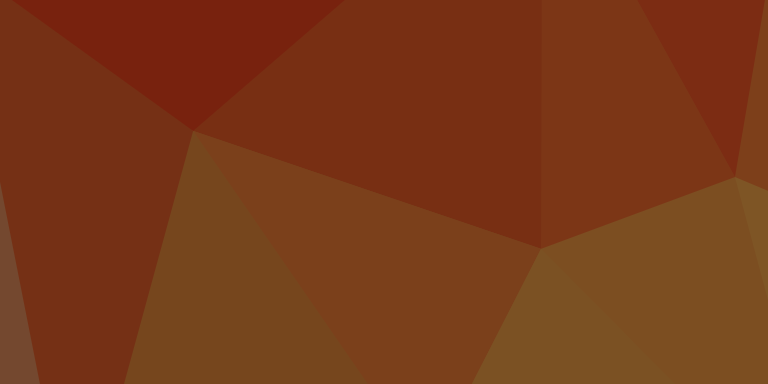
Reproduce this background procedurally as a WebGL 1 fragment shader.

```glsl
precision highp float;
// Low-poly backdrop of flat rust, orange and olive facets.
// Each facet is a wedge fanning out from one of three hubs; wedges are
// painted back to front and overlap so that no seam shows between them.

uniform vec2 u_resolution;

// Signed distance to the line from a to b, positive on its left.
float leftOf(vec2 p, vec2 a, vec2 b) {
  vec2 dir = normalize(b - a);
  vec2 rel = p - a;
  return dir.x * rel.y - dir.y * rel.x;
}

// Smooth coverage from a signed distance, about one pixel wide.
float coverage(float dist) {
  return clamp(dist * u_resolution.y + 0.5, 0.0, 1.0);
}

// Coverage of the wedge at hub, counterclockwise from start to end.
float wedge(vec2 p, vec2 hub, vec2 start, vec2 end) {
  return coverage(min(leftOf(p, hub, start), -leftOf(p, hub, end)));
}

void main() {
  // Canvas height is one unit.
  vec2 p = gl_FragCoord.xy / u_resolution.y;

  vec2 hubLeft = vec2(0.503, 0.659);
  vec2 hubMid = vec2(1.409, 0.352);
  vec2 hubRight = vec2(1.914, 0.539);

  vec3 color = vec3(0.470, 0.186, 0.075);

  // Facets around the left hub: red top, rust side, brown and orange floor.
  color = mix(color, vec3(0.470, 0.135, 0.055),
              wedge(p, hubLeft, vec2(0.898, 1.0), vec2(0.0, 0.659)));
  color = mix(color, vec3(0.459, 0.190, 0.082),
              wedge(p, hubLeft, vec2(0.031, 1.0), vec2(0.958, 0.0)));
  color = mix(color, vec3(0.463, 0.275, 0.114),
              wedge(p, hubLeft, vec2(0.323, 0.0), hubMid));
  color = mix(color, vec3(0.482, 0.251, 0.106),
              wedge(p, hubLeft, vec2(0.958, 0.0), hubMid));

  // Facets around the middle hub: rust above, ochre and olive below.
  color = mix(color, vec3(0.486, 0.212, 0.086),
              wedge(p, hubMid, vec2(1.758, 0.0), vec2(1.411, 1.0)));
  color = mix(color, vec3(0.486, 0.306, 0.130),
              wedge(p, hubMid, vec2(1.229, 0.0), hubRight));
  color = mix(color, vec3(0.482, 0.318, 0.137),
              wedge(p, hubMid, vec2(1.229, 0.0), vec2(1.758, 0.0)));

  // Facets around the right hub: olive, orange, then the red wedge.
  color = mix(color, vec3(0.494, 0.335, 0.145),
              wedge(p, hubRight, vec2(2.0, 0.219), vec2(1.992, 1.0)));
  color = mix(color, vec3(0.490, 0.247, 0.102),
              wedge(p, hubRight, vec2(2.0, 0.503), vec2(1.659, 1.0)));
  color = mix(color, vec3(0.486, 0.173, 0.075),
              wedge(p, hubRight, vec2(1.992, 1.0), vec2(1.659, 1.0)));

  // Greyish sliver in the lower left corner.
  color = mix(color, vec3(0.455, 0.282, 0.184),
              coverage(leftOf(p, vec2(0.104, 0.0), vec2(0.0, 0.526))));

  gl_FragColor = vec4(color, 1.0);
}
```
